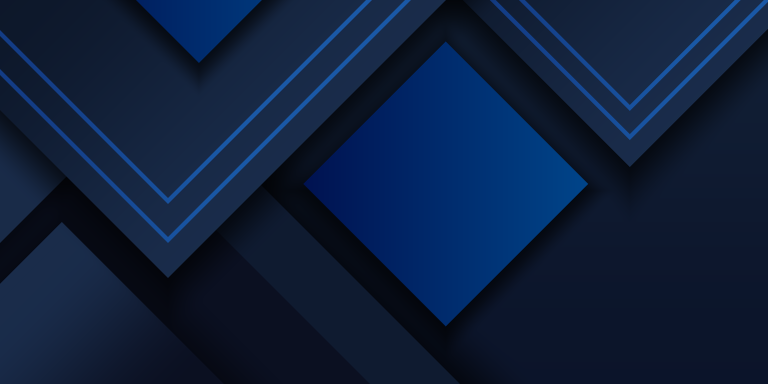
Give the GLSL for this background, as a Shadertoy shader.

```glsl
const float DIAGONAL = 0.70710678;
const vec3 NIGHT = vec3(0.042, 0.062, 0.130);
const vec3 NAVY = vec3(0.055, 0.100, 0.180);
const vec3 SLATE = vec3(0.100, 0.172, 0.292);
const vec3 ROYAL_DARK = vec3(0.000, 0.070, 0.315);
const vec3 ROYAL_LIGHT = vec3(0.000, 0.270, 0.540);
const vec3 STROKE_DARK = vec3(0.075, 0.235, 0.520);
const vec3 STROKE_LIGHT = vec3(0.100, 0.345, 0.650);

// Signed distances: negative inside
float diamondDistance(vec2 p, vec2 center, float radius) {
    vec2 q = abs(p - center);
    return (q.x + q.y - radius) * DIAGONAL;
}

// Right-angled wedge; opening is +1 for upward and -1 for downward
float wedgeDistance(vec2 p, vec2 tip, float opening) {
    vec2 q = p - tip;
    return (abs(q.x) - opening * q.y) * DIAGONAL;
}

float coverage(float d, float pixel) {
    return clamp(0.5 - d / pixel, 0.0, 1.0);
}

vec3 castShadow(vec3 color, float d, float width, float strength) {
    float fade = 1.0 - smoothstep(-0.3 * width, width, d);
    return color * (1.0 - strength * fade);
}

vec3 paint(vec3 below, vec3 fill, float d, float pixel) {
    return mix(below, fill, coverage(d, pixel));
}

// Blue diamond with a horizontal gradient and a soft drop shadow
vec3 paintDiamond(vec3 below, vec2 p, vec2 center, float radius, float pixel) {
    float shade = clamp((p.x - center.x) / radius * 0.5 + 0.5, 0.0, 1.0);
    float shadow = diamondDistance(p, center - vec2(0.0, 0.018), radius);
    vec3 color = castShadow(below, shadow, 0.055, 0.65);
    return paint(color, mix(ROYAL_DARK, ROYAL_LIGHT, shade),
                 diamondDistance(p, center, radius), pixel);
}

// Slate panel with two inset strokes; insets are measured up from its tip
vec3 paintPanel(vec3 below, vec2 p, vec2 tip, vec2 insets, float pixel) {
    float d = wedgeDistance(p, tip, 1.0);
    vec2 q = p - tip;
    float shade = smoothstep(-1.15, 0.08, q.x - q.y);
    vec3 color = castShadow(below, d, 0.115, 0.76);
    color = paint(color, mix(NAVY * 0.92, SLATE, shade), d, pixel);

    float glow = smoothstep(-0.4, 0.2, q.x);
    vec3 stroke = mix(STROKE_DARK, STROKE_LIGHT, glow);
    for (int i = 0; i < 2; i++) {
        float line = abs(d + insets[i] * DIAGONAL) - 0.0055;
        color = paint(color, stroke, line, pixel);
    }
    return color;
}

void mainImage(out vec4 fragColor, in vec2 fragCoord) {
    float pixel = 1.0 / iResolution.y;
    vec2 p = fragCoord * pixel;
    float rising = p.x + p.y;
    float falling = p.x - p.y;

    // Background gradient
    vec3 color = mix(vec3(0.045, 0.080, 0.165), vec3(0.068, 0.122, 0.210),
                     smoothstep(0.0, 1.0, p.y));

    // Diagonal band and the dark floor beside it
    float band = (rising - 1.198) * DIAGONAL;
    color = castShadow(color, band, 0.150, 0.72);
    color = paint(color, vec3(0.058, 0.104, 0.190), band, pixel);
    color = paint(color, NIGHT, (rising - 0.9635) * DIAGONAL, pixel);

    // Lower left block, fading into the floor
    float block = wedgeDistance(p, vec2(0.161, 0.422), -1.0);
    color = castShadow(color, block, 0.130, 0.48);
    vec3 blockColor = mix(SLATE, NIGHT, smoothstep(-0.15, 0.48, falling));
    color = paint(color, blockColor, block, pixel);

    // Left corner sheet
    float sheet = (falling + 0.367) * DIAGONAL;
    color = castShadow(color, sheet, 0.055, 0.45);
    color = paint(color, SLATE * 0.97, sheet, pixel);

    // Raised panels and blue diamonds
    color = paintPanel(color, p, vec2(1.640, 0.565), vec2(0.078, 0.154), pixel);
    color = paintPanel(color, p, vec2(0.4375, 0.276), vec2(0.099, 0.2005), pixel);
    color = paintDiamond(color, p, vec2(1.161, 0.521), 0.371, pixel);
    color = paintDiamond(color, p, vec2(0.518, 1.207), 0.371, pixel);

    fragColor = vec4(color, 1.0);
}
```
